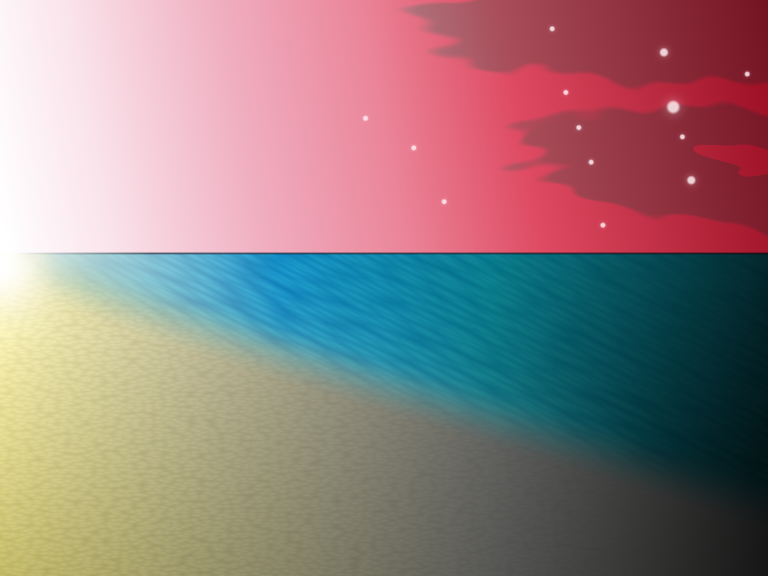
Reproduce this background procedurally as a Shadertoy shader.

```glsl
// A bright shore under a pink to crimson sky with stars, a teal sea and pale sand.
// Colour ramps run left to right; warped ellipses shape the clouds, a soft diagonal
// splits sea from sand, and stretched cellular noise adds streaks and grain.

#define HORIZON 0.56
#define SHORE_SLOPE 0.41
#define SHORE_SOFT 0.055
#define CLOUD_SOFT 0.05
#define STREAK_GAIN 0.16
#define GRAIN_GAIN 0.07
#define STAR_COUNT 13
#define STAR_RADIUS 0.0042
#define GLOW_RADIUS 0.085

vec2 hash2(vec2 p) {
    vec3 q = fract(p.xyx * vec3(0.1031, 0.1030, 0.0973));
    q += dot(q, q.yzx + 33.33);
    return fract((q.xx + q.yz) * q.zy);
}

// Distance to the nearest jittered cell point.
float cellular(vec2 p) {
    vec2 cell = floor(p), local = fract(p);
    float nearest = 2.0;
    for (int j = -1; j <= 1; j++)
        for (int i = -1; i <= 1; i++) {
            vec2 offset = vec2(i, j);
            nearest = min(nearest, length(offset + hash2(cell + offset) - local));
        }
    return nearest;
}

float band(float start, float end, float t) {
    return clamp((t - start) / (end - start), 0.0, 1.0);
}

float ellipse(vec2 p, vec2 center, vec2 radii) {
    return 1.0 - length((p - center) / radii);
}

// Two cloud banks with ragged, horizontally drawn edges.
float cloudMask(vec2 p) {
    vec2 q = p;
    q.x += 0.022 * sin(p.y * 75.0 + 3.0 * sin(p.x * 9.0));
    q.x += 0.014 * sin(p.y * 170.0 + 4.0 * sin(p.x * 14.0));
    q.y += 0.008 * sin(p.x * 31.0 + 1.0) + 0.004 * sin(p.x * 83.0 + p.y * 40.0);
    float upper = ellipse(q, vec2(0.92, 0.955), vec2(0.37, 0.10));
    vec2 tilted = q + vec2(0.0, 0.15 * (q.x - 1.0));
    float lower = ellipse(tilted, vec2(1.0, 0.70), vec2(0.32, 0.105));
    float gap = ellipse(q, vec2(0.97, 0.72), vec2(0.045, 0.025));
    float field = max(upper, min(lower, -gap));
    return smoothstep(-CLOUD_SOFT, CLOUD_SOFT, field);
}

// Stars step across the sky in a low-discrepancy order, denser to the right.
float stars(vec2 uv, float aspect, float pixel) {
    float light = 0.0;
    for (int i = 0; i < STAR_COUNT; i++) {
        float n = float(i);
        vec2 center = vec2(mix(0.42, 0.98, sqrt(fract(0.285 + 0.345 * n))),
                           0.95 - 0.0285 * n - 0.025 * sin(0.52 * n));
        float size = i == 4 ? 2.9 : (i % 9 == 1 ? 1.8 : 1.0);
        float radius = STAR_RADIUS * size;
        float d = length((uv - center) * vec2(aspect, 1.0));
        float core = 1.0 - smoothstep(radius * 0.55, radius + pixel, d);
        float halo = 0.25 * exp(-d * d / (radius * radius * 1.6));
        light = max(light, 0.85 * core + halo * (1.0 - core));
    }
    return light;
}

vec3 skyColor(vec2 uv, float aspect, float pixel) {
    float t = uv.x + 0.14 * (uv.y - HORIZON);
    vec3 color = mix(vec3(1.0), vec3(0.98, 0.89, 0.92), band(0.01, 0.15, t));
    color = mix(color, vec3(0.94, 0.69, 0.76), band(0.15, 0.34, t));
    color = mix(color, vec3(0.92, 0.52, 0.60), band(0.34, 0.53, t));
    color = mix(color, vec3(0.87, 0.29, 0.38), band(0.53, 0.71, t));
    color = mix(color, vec3(0.60, 0.05, 0.13), band(0.71, 1.06, t));
    color = mix(color, color * vec3(0.76, 0.96, 0.88) + vec3(0.0, 0.025, 0.02), cloudMask(uv));
    return mix(color, vec3(1.0, 0.94, 0.95), stars(uv, aspect, pixel));
}

vec3 seaColor(vec2 uv, vec2 p, float shoreDistance) {
    float x = uv.x;
    vec3 color = mix(vec3(0.93, 0.95, 0.91), vec3(0.58, 0.78, 0.85), band(0.03, 0.17, x));
    color = mix(color, vec3(0.06, 0.54, 0.77), band(0.17, 0.36, x));
    color = mix(color, vec3(0.03, 0.48, 0.55), band(0.36, 0.64, x));
    color = mix(color, vec3(0.01, 0.15, 0.17), band(0.64, 1.0, x));
    // Depth darkens the right; shallows turn pale green at the left.
    color *= 1.0 - 0.5 * band(0.5, 1.0, x) * band(HORIZON, 0.2, uv.y);
    float shallow = exp(-max(shoreDistance, 0.0) * 18.0) * (1.0 - band(0.35, 0.85, x));
    color = mix(color, vec3(0.48, 0.70, 0.68), 0.6 * shallow);
    vec2 flow = vec2(dot(p, vec2(0.89, -0.45)), dot(p, vec2(0.45, 0.89)));
    float streak = 0.55 - cellular(flow * vec2(13.0, 105.0));
    float strength = STREAK_GAIN * band(0.02, 0.25, x) * (1.0 - 0.85 * band(0.4, 0.9, x));
    return color + streak * strength * vec3(0.5, 0.8, 0.5);
}

vec3 sandColor(vec2 uv, vec2 p) {
    float x = uv.x;
    vec3 color = mix(vec3(0.93, 0.90, 0.65), vec3(0.75, 0.73, 0.58), band(0.0, 0.22, x));
    color = mix(color, vec3(0.57, 0.56, 0.49), band(0.22, 0.44, x));
    color = mix(color, vec3(0.39, 0.39, 0.38), band(0.44, 0.65, x));
    color = mix(color, vec3(0.10), band(0.65, 1.0, x));
    vec3 lowShade = mix(vec3(0.82, 0.81, 0.62), vec3(0.85), band(0.0, 0.6, x));
    color *= mix(vec3(1.04), lowShade, band(0.42, 0.0, uv.y));
    float grain = 0.5 - cellular(p * vec2(60.0, 170.0));
    return color + grain * GRAIN_GAIN * (1.0 - band(0.2, 0.9, x));
}

void mainImage(out vec4 fragColor, in vec2 fragCoord) {
    vec2 uv = fragCoord / iResolution.xy;
    float aspect = iResolution.x / iResolution.y, pixel = 1.0 / iResolution.y;
    vec2 p = uv * vec2(aspect, 1.0);

    // Sea and sand share a soft diagonal shore.
    float shore = 0.535 - SHORE_SLOPE * uv.x + 0.03 * exp(-uv.x * 10.0);
    float shoreDistance = uv.y - shore;
    float wet = smoothstep(-SHORE_SOFT, SHORE_SOFT, shoreDistance) * band(0.01, 0.07, uv.x);
    vec3 ground = mix(sandColor(uv, p), seaColor(uv, p, shoreDistance), wet);

    // Sun glow at the left end of the horizon.
    float glow = exp(-dot(p - vec2(0.0, HORIZON - 0.02), p - vec2(0.0, HORIZON - 0.02))
                     / (GLOW_RADIUS * GLOW_RADIUS));
    ground = mix(ground, vec3(1.0), glow);

    float above = smoothstep(-pixel, pixel, uv.y - HORIZON);
    vec3 color = mix(ground, skyColor(uv, aspect, pixel), above);
    float line = 1.0 - smoothstep(0.0005, 0.001 + pixel, abs(uv.y - HORIZON));
    color = mix(color, color * vec3(0.3, 0.35, 0.4), 0.8 * line * band(0.02, 0.2, uv.x));
    fragColor = vec4(clamp(color, 0.0, 1.0), 1.0);
}
```
